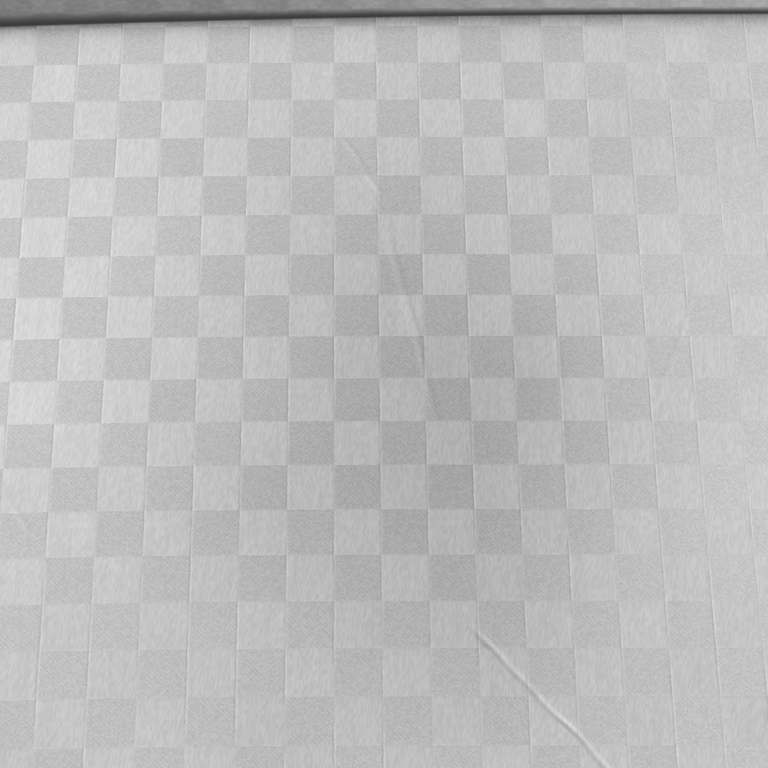
Reproduce this texture procedurally as a three.js fragment shader.

```glsl
varying vec2 vUv;

float hash(vec2 p) {
  p = fract(p * vec2(0.1731, 0.2387));
  p += dot(p, p.yx + 31.7);
  return fract((p.x + p.y) * p.x * 17.3);
}

float noise(vec2 p) {
  vec2 i = floor(p);
  vec2 f = fract(p);
  f = f * f * (3.0 - 2.0 * f);
  float low = mix(hash(i), hash(i + vec2(1.0, 0.0)), f.x);
  float high = mix(hash(i + vec2(0.0, 1.0)), hash(i + 1.0), f.x);
  return mix(low, high, f.y);
}

// Soft round falloff: 1 at the centre
float glow(vec2 p, vec2 centre, vec2 radius) {
  vec2 d = (p - centre) / radius;
  return exp(-dot(d, d));
}

// Lit and shaded ridge pair around a signed offset
float ridge(float offset, float width) {
  float lit = exp(-pow(abs(offset - width) / width, 2.0));
  return lit - exp(-pow(abs(offset + width) / width, 2.0));
}

// Columns and rows of the receding cloth; p.y runs downward
vec2 clothGrid(vec2 p) {
  float columnWidth = 0.0541 + 0.0107 * p.y;
  float column = (p.x - 0.435) / columnWidth;
  column += 0.002 * column * column;
  float row = 617.2 * (1.0 / 5.43 - 1.0 / (p.y + 5.349));
  row -= 0.1 * pow(1.0 - p.x, 4.0);
  return vec2(column, row);
}

// Smooth checker with seams on whole numbers: 1 on satin, 0 on twill
float checker(vec2 grid, float blur) {
  vec2 f = fract(grid * 0.5 + 0.25) * 2.0;
  vec2 s = smoothstep(vec2(-blur), vec2(blur), 0.5 - abs(f - 1.0));
  return s.x + s.y - 2.0 * s.x * s.y;
}

// Steep broken threads of the satin cells
float satin(vec2 grid) {
  float fine = noise(vec2(grid.x * 31.0 + grid.y * 5.0, grid.y * 10.0));
  float broad = noise(vec2(grid.x * 11.0, grid.y * 0.9) + 40.0);
  return 0.75 * fine + 0.25 * broad - 0.5;
}

// Fine diagonal ribs of the twill cells
float twill(vec2 grid) {
  float rib = sin(6.2832 * 10.0 * (grid.x - grid.y));
  return 0.22 * rib * noise(grid * 7.0) + 0.8 * noise(grid * 27.0) - 0.4;
}

// Broken raised thread along the column seams, fainter along the rows
float seams(vec2 grid) {
  vec2 line = floor(grid + 0.5);
  vec2 offset = grid - line;
  float breaks = noise(vec2(line.x * 7.3, grid.y * 1.5));
  float strength = mix(0.2, 1.0, smoothstep(0.2, 0.75, breaks));
  float across = noise(vec2(grid.x * 2.0, line.y * 5.7));
  return strength * ridge(offset.x, 0.019) - 0.3 * across * ridge(offset.y, 0.017);
}

// Uneven fold along a segment
float crease(vec2 p, vec2 a, vec2 b, float width) {
  vec2 dir = b - a;
  float t = dot(p - a, dir) / dot(dir, dir);
  float side = (dir.x * (p.y - a.y) - dir.y * (p.x - a.x)) / length(dir);
  side += 0.008 * (noise(p * 24.0) - 0.5);
  float ends = smoothstep(0.0, 0.2, t) * (1.0 - smoothstep(0.8, 1.0, t));
  return ends * mix(0.4, 1.0, noise(p * 35.0)) * ridge(side, width);
}

float creases(vec2 p) {
  float fold = -0.1 * crease(p, vec2(0.60, 0.80), vec2(0.83, 1.04), 0.003);
  fold += 0.04 * crease(p, vec2(0.50, 0.29), vec2(0.575, 0.57), 0.004);
  fold += 0.03 * crease(p, vec2(0.44, 0.17), vec2(0.50, 0.26), 0.003);
  fold += 0.03 * crease(p, vec2(0.72, 0.42), vec2(0.74, 0.58), 0.003);
  fold += 0.02 * crease(p, vec2(0.85, 0.54), vec2(0.91, 0.36), 0.003);
  return fold + 0.02 * crease(p, vec2(-0.01, 0.61), vec2(0.04, 0.70), 0.003);
}

float clothTone(vec2 p) {
  vec2 grid = clothGrid(p);
  vec2 ragged = grid + 0.014 * (vec2(noise(grid.yx * 12.0), noise(grid * 12.0 + 9.0)) - 0.5);
  float check = checker(ragged, 0.022);
  float dim = glow(p, vec2(0.55, 0.56), vec2(0.28, 0.38));
  float leftGlow = glow(p, vec2(0.0, 0.33), vec2(0.22, 0.45));
  float contrast = 0.042 + 0.012 * dim + 0.016 * leftGlow;
  contrast *= 1.0 - 0.65 * smoothstep(0.6, 1.0, p.x);
  contrast *= 1.0 - 0.5 * smoothstep(0.6, 0.9, p.y);

  float tone = 0.797 + 0.045 * leftGlow - 0.098 * dim;
  tone -= 0.022 * smoothstep(0.6, 1.0, p.y);
  tone -= contrast * (1.0 - check);
  tone += mix(0.07 * twill(grid), 0.07 * satin(grid), check);
  tone += 0.012 * (hash(floor(grid) + 60.0) - 0.5);
  tone += 0.025 * (noise(p * 6.0) - 0.5);
  return tone + 0.05 * seams(ragged) + creases(p);
}

// Rolled cloth at the top, darkening toward its lower edge
float rollTone(vec2 p, float edge) {
  float t = clamp(p.y / edge, 0.0, 1.0);
  float tone = mix(0.49, 0.62, smoothstep(0.1, 0.9, p.x));
  tone += 0.03 * checker(vec2(p.x * 24.0, t * 2.0), 0.1);
  tone += 0.05 * (noise(p * vec2(180.0, 300.0)) - 0.5);
  return mix(tone, 0.24, smoothstep(0.4, 0.95, t));
}

void main() {
  vec2 p = vec2(vUv.x, 1.0 - vUv.y);
  float rollEdge = 0.018 + 0.017 * (1.0 - p.x) * (1.0 - p.x);
  float cloth = clothTone(p) - 0.32 * exp(-max(p.y - rollEdge, 0.0) / 0.009);
  float onCloth = smoothstep(-0.0015, 0.0015, p.y - rollEdge);
  gl_FragColor = vec4(vec3(mix(rollTone(p, rollEdge), cloth, onCloth)), 1.0);
}
```
